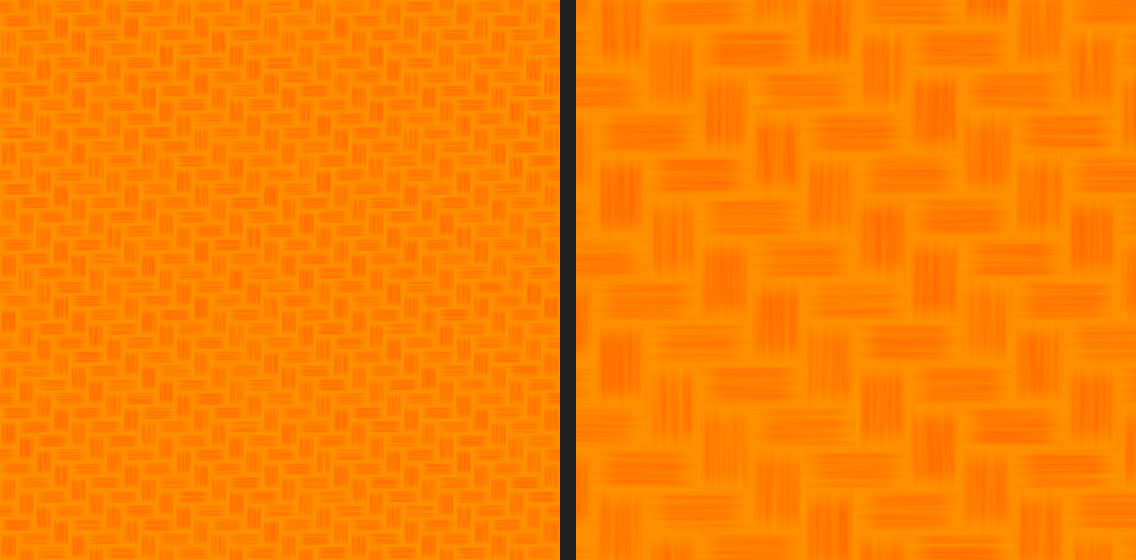
Left, the full canvas; right, a detail of the centre.
This pattern is drawn by a WebGL 1 fragment shader. Its source:

```glsl
precision highp float;
// Orange two-over-two twill weave with fibrous strands, tiling on all sides.

uniform vec2 u_resolution;

const vec2 GRID = vec2(32.0, 40.0);   // strands across and down
const float TWILL = 4.0;              // cells per weave repeat
const float FLOAT_CELLS = 2.0;        // cells each strand passes over

vec2 hash2(vec2 p) {
    vec2 q = vec2(dot(p, vec2(12.99, 78.23)), dot(p, vec2(39.35, 11.14)));
    return fract(sin(q) * 4375.85);
}

// Distance to the nearest fibre on a lattice that wraps at `period`;
// distances along x count half, which draws the fibres out.
float cellular(vec2 uv, vec2 period, float seed) {
    vec2 p = uv * period;
    vec2 base = floor(p);
    vec2 local = p - base;
    float nearest = 2.0;
    for (int j = -1; j <= 1; j++) {
        for (int i = -1; i <= 1; i++) {
            vec2 offset = vec2(float(i), float(j));
            vec2 point = offset + hash2(mod(base + offset, period) + seed);
            nearest = min(nearest, length((point - local) * vec2(0.5, 1.0)));
        }
    }
    return nearest;
}

// Fine and broad streaks, centred on zero; x runs along the strand.
float fibres(vec2 uv, vec2 strands, float seed) {
    float fine = cellular(uv, strands * vec2(0.5, 9.0), seed);
    float broad = cellular(uv, strands * vec2(0.5, 4.0), seed + 17.0);
    return 0.5 * (fine + broad) - 0.36;
}

// Rises from 0 at both ends of the unit interval to 1 inside it.
float plateau(float t, float ramp) {
    return smoothstep(0.0, ramp, min(t, 1.0 - t));
}

// Green level of a strand: bright rim, deeper body, fibre streaks.
float strandGreen(vec2 st, float streak, float tint, float depth) {
    float body = plateau(st.x, 0.28) * plateau(st.y, 0.2);
    return 0.568 - body * (depth + 0.034 * (tint - 0.5))
        + streak * mix(0.08, 0.19, body);
}

void main() {
    vec2 uv = gl_FragCoord.xy / u_resolution;
    vec2 cell = floor(uv * GRID);
    vec2 local = fract(uv * GRID);

    // Diagonal step decides which strand lies on top.
    float phase = mod(cell.x + cell.y + 2.0, TWILL);
    bool isWeft = phase < FLOAT_CELLS;
    float cellAlong = mod(phase, FLOAT_CELLS);

    // Strand coordinates: x along, y across.
    vec2 st = isWeft ? local : local.yx;
    st.x = (cellAlong + st.x) / FLOAT_CELLS;

    vec2 start = cell - cellAlong * (isWeft ? vec2(1.0, 0.0) : vec2(0.0, 1.0));
    float tint = hash2(mod(start, GRID) + 5.0).x;

    float streak = isWeft ? fibres(uv, GRID, 3.0) : fibres(uv.yx, GRID.yx, 61.0);
    float depth = isWeft ? 0.074 : 0.082;
    gl_FragColor = vec4(1.0, strandGreen(st, streak, tint, depth), 0.0, 1.0);
}
```
